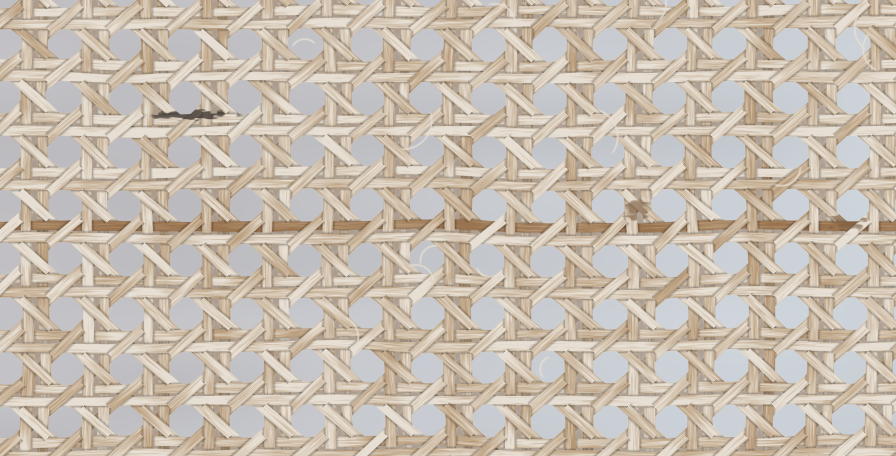
This texture is drawn by a WebGL 2 fragment shader. Its source:

```glsl
#version 300 es
precision highp float;
// Woven cane webbing: paired uprights and rails, two diagonals, octagonal holes.
uniform vec2 u_resolution;
out vec4 outColor;

#define REPEATS vec2(14.83, 8.48)   // cells across and down
#define PHASE vec2(0.58, 0.152)     // first crossing, in cells
#define UPRIGHT vec2(0.135, 0.086)  // offset from pair centre, half width
#define RAIL vec2(0.115, 0.088)
#define DIAGONAL_HALF 0.084
#define WOBBLE 0.09
#define BROWN_ROW 4.0
#define PALE vec3(0.905, 0.875, 0.83)
#define TAN vec3(0.73, 0.62, 0.49)
#define BROWN vec3(0.60, 0.45, 0.31)
#define HAIRS 14

float hash(vec2 p) {
  vec3 v = fract(p.xyx * 0.1031);
  v += dot(v, v.yzx + 33.33);
  return fract((v.x + v.y) * v.z);
}

float noise(vec2 p) {
  vec2 i = floor(p), f = fract(p);
  f = f * f * (3.0 - 2.0 * f);
  return mix(mix(hash(i), hash(i + vec2(1, 0)), f.x),
             mix(hash(i + vec2(0, 1)), hash(i + vec2(1, 1)), f.x), f.y);
}

// Lays one strand over the weave; alpha holds the coverage that can catch shadow.
void strand(inout vec4 weave, float d, float along, float id, float halfWidth, float tone) {
  float aa = 0.7 * REPEATS.y / u_resolution.y;
  d += 0.03 * (noise(vec2(along * 0.8, id * 7.3 + 40.0)) - 0.5);
  float w = halfWidth * (0.84 + 0.32 * noise(vec2(along * 1.1, id * 5.7 + 90.0)));
  float edge = abs(d) / w;

  float shadow = 1.0 - smoothstep(w - 0.01, w + 0.055, abs(d));
  weave.rgb *= 1.0 - 0.3 * shadow * weave.a;

  float fibre = noise(vec2(along * 2.5 + id * 3.1, d * 38.0 + id * 11.0));
  float grain = noise(vec2(along * 7.0, d * 85.0 + id * 17.0));
  tone += 0.5 * (hash(vec2(id, 3.0)) - 0.5);
  tone += 0.7 * (noise(vec2(along * 1.4, id * 9.1)) - 0.5);
  tone += 0.65 * (fibre - 0.5) + 0.35 * (grain - 0.5);
  tone += 0.3 * smoothstep(0.55, 1.0, edge);
  vec3 color = mix(PALE, TAN, clamp(tone, 0.0, 1.0));
  color = mix(color, BROWN, clamp(tone - 1.0, 0.0, 1.0));

  float cover = 1.0 - smoothstep(-aa, aa, abs(d) - w);
  weave = mix(weave, vec4(color, 1.0), cover);
}

// Soft elliptical blemish with a ragged outline.
float stain(vec2 uv, vec2 center, vec2 radius) {
  float r = length((uv - center) / radius) + 0.8 * (noise(uv * vec2(150, 200)) - 0.5);
  return 1.0 - smoothstep(0.6, 1.1, r);
}

// Pale wall seen through the holes, cooler and brighter to the right.
vec3 wall(vec2 uv, vec2 q) {
  vec3 color = mix(vec3(0.745, 0.74, 0.755), vec3(0.79, 0.815, 0.84),
                   smoothstep(0.0, 1.0, uv.x + 0.25 * (0.5 - uv.y)));
  color *= 0.97 + 0.06 * noise(uv * vec2(5, 7));
  float depth = smoothstep(0.34, 0.56, length(abs(q) - 0.5));
  return mix(color, vec3(0.64, 0.56, 0.48), 0.75 * depth);
}

void main() {
  vec2 uv = gl_FragCoord.xy / u_resolution;
  vec2 g = uv * REPEATS - PHASE;
  g += WOBBLE * (vec2(noise(g * 0.6 + 20.0), noise(g * 0.6 + 70.0)) - 0.5);
  vec2 cell = floor(g + 0.5);
  vec2 q = g - cell;
  vec4 weave = vec4(wall(uv, q), 0.0);

  // Diagonals: x falling, y rising; they swap layers between rails and uprights.
  vec2 slant = vec2(g.x + g.y, g.x - g.y);
  vec2 slantDist = (fract(slant) - 0.5) * 0.707;
  vec2 slantId = floor(slant) + vec2(200, 300);
  bool risingOnTop = abs(q.x) > abs(q.y);
  vec3 falling = vec3(slantDist.x, slant.y * 0.707, slantId.x);
  vec3 rising = vec3(slantDist.y, slant.x * 0.707, slantId.y);
  vec3 under = risingOnTop ? falling : rising;
  vec3 over = risingOnTop ? rising : falling;

  // Layers from back to front.
  float brown = 1.25 * float(cell.y == BROWN_ROW);
  strand(weave, under.x, under.y, under.z, DIAGONAL_HALF, 0.32);
  strand(weave, q.x - UPRIGHT.x, g.y, cell.x + 20.0, UPRIGHT.y, 0.46);
  strand(weave, q.y - RAIL.x, g.x, cell.y + 60.0, RAIL.y, 0.3 + brown);
  strand(weave, q.x + UPRIGHT.x, g.y, cell.x + 100.0, UPRIGHT.y, 0.42);
  strand(weave, q.y + RAIL.x, g.x, cell.y + 140.0, RAIL.y, 0.2);
  strand(weave, over.x, over.y, over.z, DIAGONAL_HALF, 0.32);

  // Scorched and bruised spots on the cane.
  float scorch = stain(uv, vec2(0.215, 0.748), vec2(0.045, 0.011));
  float bruise = max(stain(uv, vec2(0.71, 0.54), vec2(0.016, 0.022)),
                     stain(uv, vec2(0.945, 0.515), vec2(0.02, 0.025)));
  weave.rgb = mix(weave.rgb, vec3(0.24, 0.21, 0.19), 0.8 * scorch * weave.a);
  weave.rgb = mix(weave.rgb, BROWN * 0.8, 0.65 * bruise * weave.a);

  // Loose curled hairs, mostly towards the right.
  vec2 p = gl_FragCoord.xy / u_resolution.y;
  for (int i = 0; i < HAIRS; i++) {
    float k = float(i);
    float x = 1.0 - 0.7 * pow(hash(vec2(k, 1.0)), 2.0);
    vec2 v = p - vec2(x * u_resolution.x / u_resolution.y, hash(vec2(k, 2.0)));
    float angle = 6.2832 * hash(vec2(k, 5.0));
    float arc = smoothstep(0.5, 0.7, dot(v, vec2(cos(angle), sin(angle))) / (length(v) + 1e-4));
    float d = abs(length(v) - 0.025 - 0.04 * hash(vec2(k, 8.0)));
    weave.rgb = mix(weave.rgb, PALE, 0.7 * arc * (1.0 - smoothstep(0.0005, 0.004, d)));
  }
  outColor = vec4(weave.rgb, 1.0);
}
```
